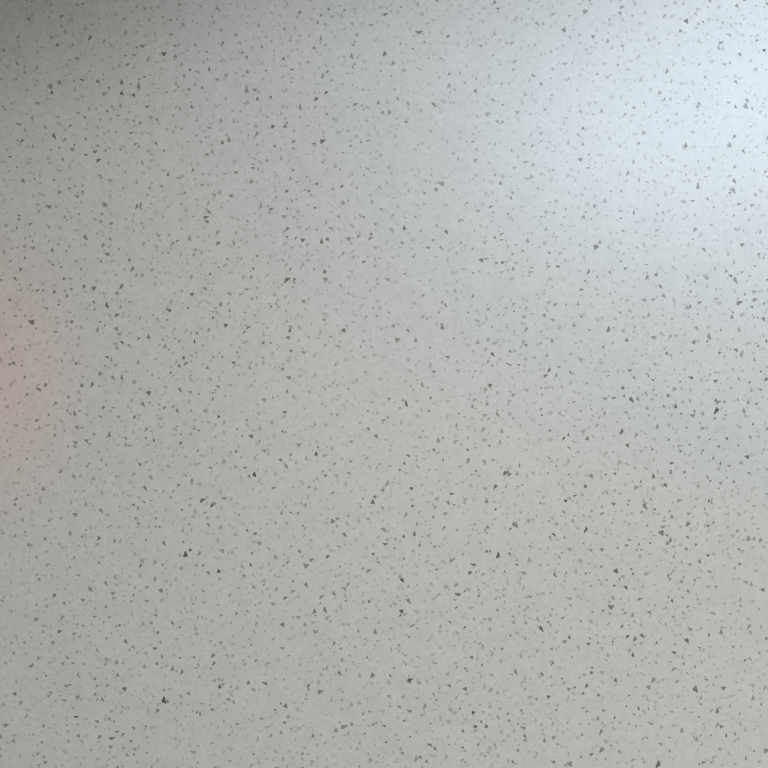
This texture is drawn by a three.js fragment shader. Its source:

```glsl
varying vec2 vUv;

const vec3 LOWER_LEFT = vec3(0.635, 0.635, 0.615);
const vec3 LOWER_RIGHT = vec3(0.715, 0.725, 0.705);
const vec3 UPPER_LEFT = vec3(0.590, 0.590, 0.570);
const vec3 UPPER_RIGHT = vec3(0.785, 0.815, 0.830);
const vec3 GLOW_TINT = vec3(0.085, 0.105, 0.130);
const vec3 BLUSH_TINT = vec3(0.045, -0.005, -0.010);
const vec3 SPECK_COLOR = vec3(0.235, 0.235, 0.210);
const float EDGE_SOFTNESS = 0.0012;

float hash(vec2 p) {
  return fract(sin(dot(p, vec2(127.1, 311.7))) * 43758.5453);
}

vec2 hash2(vec2 p) {
  return vec2(hash(p), hash(p + 57.3));
}

float valueNoise(vec2 p) {
  vec2 cell = floor(p);
  vec2 f = fract(p);
  f = f * f * (3.0 - 2.0 * f);
  float low = mix(hash(cell), hash(cell + vec2(1.0, 0.0)), f.x);
  float high = mix(hash(cell + vec2(0.0, 1.0)), hash(cell + vec2(1.0, 1.0)), f.x);
  return mix(low, high, f.y);
}

float softSpot(vec2 p, vec2 center, vec2 spread) {
  vec2 d = (p - center) / spread;
  return exp(-dot(d, d));
}

// Coverage of one irregular, stretched grain
float grain(vec2 d, float radius, float angle, float stretch) {
  float c = cos(angle);
  float s = sin(angle);
  vec2 q = vec2(c * d.x + s * d.y, c * d.y - s * d.x);
  q *= vec2(1.0 / stretch, stretch);
  float wobble = 1.0 + 0.22 * sin(3.0 * atan(q.y, q.x + 0.00001) + angle * 5.0);
  float dist = length(q) - radius * wobble;
  return 1.0 - smoothstep(-EDGE_SOFTNESS, EDGE_SOFTNESS, dist);
}

// Scattered grains: one candidate per cell, kept with the given density
float speckLayer(vec2 uv, float cells, float density, vec2 radii, vec2 strengths, float seed) {
  vec2 home = floor(uv * cells);
  float cover = 0.0;
  for (int y = -1; y <= 1; y++) {
    for (int x = -1; x <= 1; x++) {
      vec2 cell = home + vec2(float(x), float(y));
      vec2 key = cell + seed;
      vec2 center = (cell + hash2(key)) / cells;
      vec2 size = hash2(key + 19.7);
      vec2 form = hash2(key + 83.1);
      float radius = mix(radii.x, radii.y, size.x * size.x);
      float strength = mix(strengths.x, strengths.y, size.y * size.y);
      float kept = step(hash(key + 141.9), density);
      float shape = grain(uv - center, radius, form.x * 3.14159, mix(1.0, 1.5, form.y));
      cover = max(cover, kept * strength * shape);
    }
  }
  return cover;
}

// Uneven light falling across the slab
vec3 slabLight(vec2 uv) {
  vec3 bottom = mix(LOWER_LEFT, LOWER_RIGHT, uv.x);
  vec3 top = mix(UPPER_LEFT, UPPER_RIGHT, uv.x);
  vec3 color = mix(bottom, top, smoothstep(0.2, 1.0, uv.y));
  color += 0.035 * softSpot(uv, vec2(0.55, 0.52), vec2(0.40, 0.42));
  color += GLOW_TINT * 0.70 * softSpot(uv, vec2(0.77, 0.82), vec2(0.19, 0.17));
  color += GLOW_TINT * 0.85 * softSpot(uv, vec2(1.02, 0.88), vec2(0.22, 0.28));
  color += BLUSH_TINT * softSpot(uv, vec2(0.01, 0.51), vec2(0.08, 0.14));
  color -= 0.10 * softSpot(uv, vec2(0.0, 1.0), vec2(0.28, 0.14));
  color -= 0.04 * softSpot(uv, vec2(0.3, 1.02), vec2(0.45, 0.06));
  return color;
}

void main() {
  vec3 color = slabLight(vUv);

  // Faint mottling and fine surface grain
  color += 0.012 * (valueNoise(vUv * 45.0) - 0.5);
  color += 0.028 * (valueNoise(vUv * 230.0) - 0.5);

  // Pale dust, common specks and sparse dark chips
  float dust = speckLayer(vUv, 120.0, 0.45, vec2(0.0008, 0.0019), vec2(0.12, 0.32), 11.0);
  float specks = speckLayer(vUv, 78.0, 0.65, vec2(0.0011, 0.0026), vec2(0.20, 0.70), 37.0);
  float chips = speckLayer(vUv, 34.0, 0.22, vec2(0.0017, 0.0034), vec2(0.45, 0.85), 71.0);
  float cover = max(dust, max(specks, chips));

  // Glare and patchy density weaken the specks
  float glare = softSpot(vUv, vec2(0.80, 0.86), vec2(0.26, 0.22));
  float patches = mix(0.75, 1.1, valueNoise(vUv * 7.0));
  cover *= patches * (1.0 - 0.5 * glare);

  color = mix(color, SPECK_COLOR, clamp(cover, 0.0, 1.0));
  gl_FragColor = vec4(clamp(color, 0.0, 1.0), 1.0);
}
```
